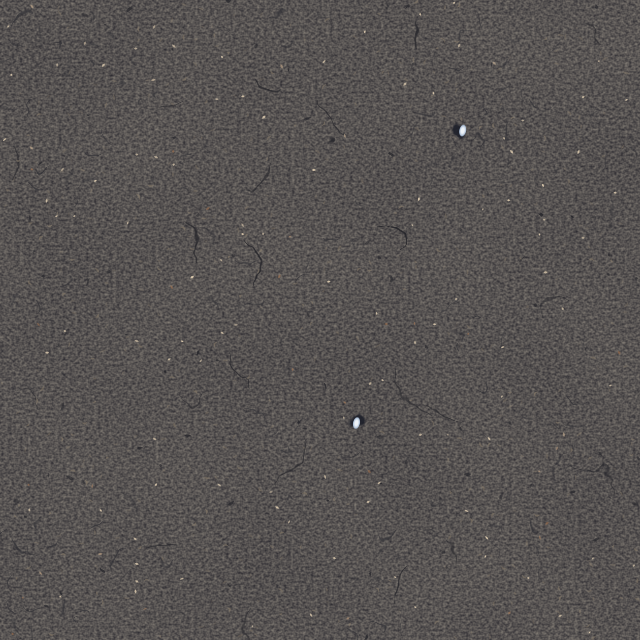
A WebGL 1 fragment shader for this texture:

```glsl
precision highp float;
// Worn dark asphalt: fine grain, hairline cracks, pits, pale grit and two white pebbles.
uniform vec2 u_resolution;

vec2 hash2(vec2 c) {
  vec3 q = fract(c.xyx * vec3(0.1031, 0.1030, 0.0973));
  q += dot(q, q.yzx + 33.33);
  return fract((q.xx + q.yz) * q.zy);
}

vec2 rotate(vec2 v, float angle) {
  float c = cos(angle), s = sin(angle);
  return vec2(c * v.x + s * v.y, c * v.y - s * v.x);
}

float cornerSlope(vec2 cell, vec2 offset) {
  float angle = 6.2832 * hash2(cell + 17.0).x;
  return dot(vec2(cos(angle), sin(angle)), offset);
}

float gradientNoise(vec2 p) {
  vec2 i = floor(p), f = p - i;
  vec2 u = f * f * f * (f * (f * 6.0 - 15.0) + 10.0);
  vec2 e = vec2(1.0, 0.0);
  return mix(mix(cornerSlope(i, f), cornerSlope(i + e, f - e), u.x),
             mix(cornerSlope(i + e.yx, f - e.yx), cornerSlope(i + 1.0, f - 1.0), u.x), u.y);
}

// Scattered bent, tapered strokes, one per chosen cell: x = coverage, y = random tone.
vec2 strokes(vec2 p, float cells, float chance, float halfLength, float halfWidth, float bend) {
  vec2 found = vec2(0.0);
  float soft = 0.75 / u_resolution.y;
  for (int j = -1; j <= 1; j++) {
    for (int i = -1; i <= 1; i++) {
      vec2 id = floor(p * cells) + vec2(float(i), float(j));
      vec2 pick = hash2(id + cells * 3.7);
      vec2 shape = hash2(id + cells * 5.3 + 91.0);
      vec2 place = hash2(id + cells * 7.1 + 47.0);
      vec2 d = rotate(p - (id + 0.15 + 0.7 * place) / cells, 6.2832 * shape.x);
      float len = halfLength * mix(0.4, 1.0, shape.y);
      float along = clamp(d.x / len, -1.0, 1.0);
      d.y += bend * len * (along * along - 0.4) * (pick.y * 2.0 - 1.0);
      d.x -= along * len;
      float width = halfWidth * (1.0 - 0.55 * along * along) * mix(0.65, 1.2, place.x);
      float cover = 1.0 - smoothstep(width - soft, width + soft, length(d));
      cover *= step(pick.x, chance);
      if (cover > found.x) found = vec2(cover, pick.y);
    }
  }
  return found;
}

void main() {
  vec2 p = gl_FragCoord.xy / u_resolution.y;

  // Fine grain, slightly stretched sideways, over faint broad mottling
  float tone = 0.48 + 0.8 * gradientNoise(p * vec2(165.0, 225.0))
             + 0.65 * gradientNoise(p * vec2(310.0, 345.0) + 61.3)
             + 0.12 * gradientNoise(p * 6.0 + 9.0);
  vec3 color = mix(vec3(0.25, 0.24, 0.25), vec3(0.44, 0.42, 0.40), tone);

  // Wandering cracks, gathered into rough patches
  vec2 wander = vec2(gradientNoise(p * 24.0), gradientNoise(p * 24.0 + 40.0)) * 0.018
              + vec2(gradientNoise(p * 75.0 + 13.0), gradientNoise(p * 75.0 + 80.0)) * 0.005;
  vec2 q = p + wander;
  float rough = smoothstep(-0.3, 0.25, gradientNoise(p * 4.5 + 3.0));
  vec2 hairline = strokes(q, 26.0, 0.5, 0.016, 0.0015, 0.8);
  vec2 crack = strokes(q, 9.0, 0.3, 0.042, 0.0017, 0.9);
  vec2 pit = strokes(q, 34.0, 0.09, 0.003, 0.0027, 0.0);
  color = mix(color, vec3(0.19, 0.19, 0.21), hairline.x * mix(0.15, 0.75, rough * hairline.y));
  color = mix(color, vec3(0.14, 0.14, 0.16), crack.x * mix(0.4, 0.9, crack.y));
  color = mix(color, vec3(0.15, 0.15, 0.17), pit.x * mix(0.3, 0.85, pit.y));

  // Tan flecks and brighter grit, a few grains of it rusty
  vec2 fleck = strokes(p, 58.0, 0.15, 0.004, 0.0014, 0.5);
  vec2 grit = strokes(p, 36.0, 0.1, 0.0025, 0.0015, 0.0);
  vec3 gritColor = mix(vec3(0.68, 0.46, 0.30), vec3(0.86, 0.79, 0.68), smoothstep(0.05, 0.3, grit.y));
  color = mix(color, vec3(0.53, 0.48, 0.41), fleck.x * mix(0.2, 0.65, fleck.y));
  color = mix(color, gritColor, grit.x * mix(0.5, 1.0, grit.y));

  // White pebbles, each set in a ragged dark hollow
  for (int i = 0; i < 2; i++) {
    vec2 d = p - vec2(0.723, 0.796) + float(i) * vec2(0.166, 0.457);
    float hollow = length((d + vec2(0.003, -0.001) + wander * 0.8) * vec2(0.9, 1.0));
    color = mix(color, vec3(0.11, 0.12, 0.16), 0.9 * (1.0 - smoothstep(0.008, 0.013, hollow)));
    float pebble = length(rotate(d, -0.2) * vec2(1.7, 1.0));
    vec3 stone = mix(vec3(0.93, 0.95, 0.97), vec3(0.62, 0.70, 0.80), smoothstep(0.003, 0.010, pebble));
    color = mix(color, stone, 1.0 - smoothstep(0.0075, 0.0105, pebble));
  }

  gl_FragColor = vec4(clamp(color, 0.0, 1.0), 1.0);
}
```
